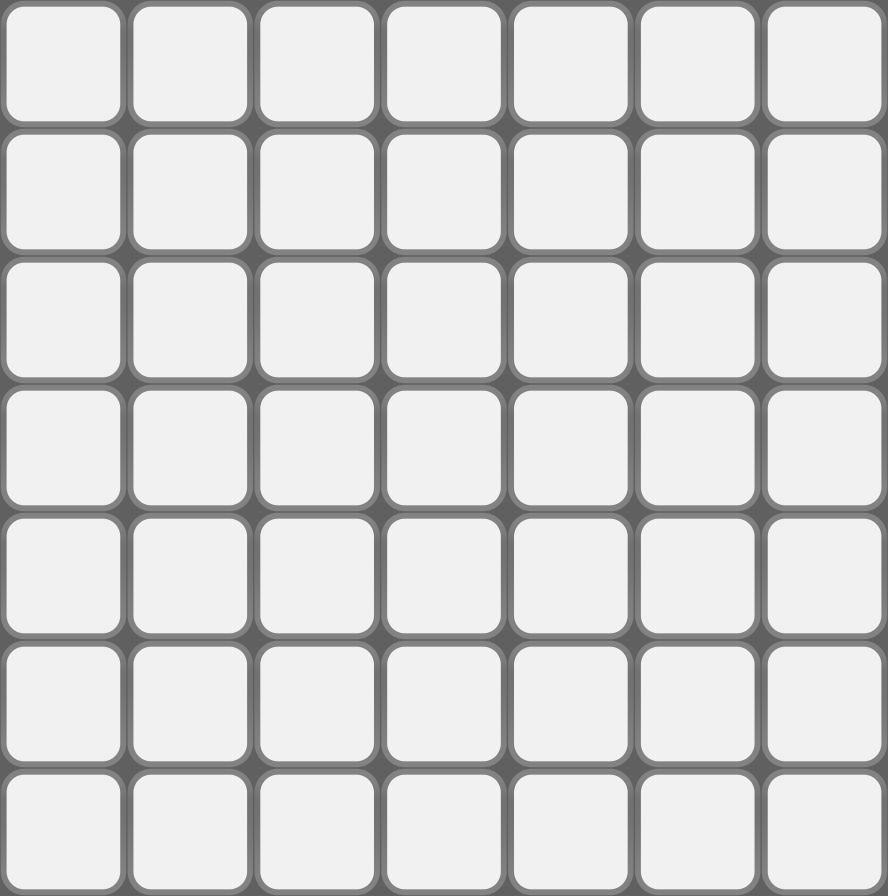
This pattern is drawn by a WebGL 2 fragment shader. Its source:

```glsl
#version 300 es
precision highp float;

uniform vec2 u_resolution;
out vec4 outColor;

// Lengths are in units of one tile
const vec2 REPEATS = vec2(7.0, 7.0);
const float FACE_HALF = 0.448;
const float FACE_RADIUS = 0.140;
const float RIM_WIDTH = 0.046;
const float DARKEST_HEIGHT = 0.22;

const vec3 FACE_COLOR = vec3(0.945);
const vec3 RIM_LIGHT = vec3(0.510);
const vec3 RIM_DARK = vec3(0.445);
const vec3 GROUT_COLOR = vec3(0.376);

float roundedSquare(vec2 p, float halfSize, float radius) {
    vec2 q = abs(p) - halfSize + radius;
    return length(max(q, 0.0)) + min(max(q.x, q.y), 0.0) - radius;
}

float coverage(float dist, float pixel) {
    return clamp(0.5 - dist / pixel, 0.0, 1.0);
}

// Rim sides darken below the top edge and recover toward the bottom
vec3 rimColor(float height) {
    float fromTop = smoothstep(FACE_HALF, DARKEST_HEIGHT, height);
    float fromBottom = smoothstep(-FACE_HALF, DARKEST_HEIGHT, height);
    return mix(RIM_LIGHT, RIM_DARK, fromTop * fromBottom);
}

void main() {
    vec2 uv = gl_FragCoord.xy / u_resolution;
    vec2 p = fract(uv * REPEATS) - 0.5;
    vec2 pixelSize = REPEATS / u_resolution;
    float pixel = max(pixelSize.x, pixelSize.y);

    // Concentric outlines of the face and its rim
    float face = roundedSquare(p, FACE_HALF, FACE_RADIUS);
    float rim = face - RIM_WIDTH;

    // Layers from the grout upward
    vec3 color = mix(GROUT_COLOR, rimColor(p.y), coverage(rim, pixel));
    color = mix(color, FACE_COLOR, coverage(face, pixel));
    outColor = vec4(color, 1.0);
}
```
